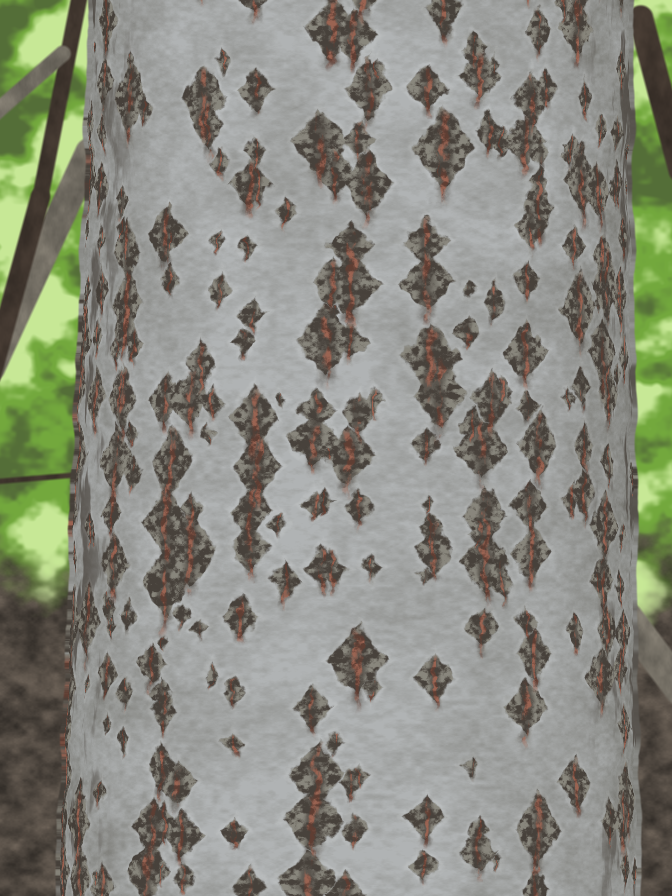
Give the GLSL for this texture, as a Shadertoy shader.

```glsl
// A pale tree trunk with diamond-shaped bark scars, in front of blurred foliage.
// Jittered cells on an unrolled cylinder place the scars; each has a grainy
// body and a rusty vertical crack. Noise paints the leaves and the litter.

const vec3 BARK_LIGHT  = vec3(0.665, 0.675, 0.675);
const vec3 BARK_SHADE  = vec3(0.49, 0.49, 0.47);
const vec3 SCAR_DARK   = vec3(0.26, 0.235, 0.21);
const vec3 SCAR_GRAIN  = vec3(0.53, 0.52, 0.48);
const vec3 RUST        = vec3(0.52, 0.32, 0.26);
const vec3 LEAF_BRIGHT = vec3(0.78, 0.91, 0.59);
const vec3 LEAF_MID    = vec3(0.45, 0.66, 0.24);
const vec3 LEAF_DARK   = vec3(0.33, 0.43, 0.22);
const vec3 LITTER      = vec3(0.31, 0.28, 0.25);
const vec3 TWIG        = vec3(0.25, 0.21, 0.18);
const vec3 LIMB        = vec3(0.45, 0.43, 0.39);

const vec2  BIG_CELL   = vec2(0.064, 0.060);
const vec2  SMALL_CELL = vec2(0.050, 0.054);
const float BIG_SIZE   = 0.035;
const float SMALL_SIZE = 0.017;

vec4 hash4(vec2 p) {
    vec4 q = fract(p.xyxy * vec4(0.1031, 0.1030, 0.0973, 0.1099));
    q += dot(q, q.wzxy + 33.33);
    return fract((q.xxyz + q.yzzw) * q.zywx);
}

float noise(vec2 p) {
    vec2 i = floor(p), f = fract(p);
    f = f * f * (3.0 - 2.0 * f);
    float low  = mix(hash4(i).x, hash4(i + vec2(1, 0)).x, f.x);
    float high = mix(hash4(i + vec2(0, 1)).x, hash4(i + vec2(1, 1)).x, f.x);
    return mix(low, high, f.y);
}

float fbm(vec2 p) {
    float sum = 0.0, amp = 0.53;
    for (int i = 0; i < 4; i++) {
        sum += amp * noise(p);
        p = p * 2.03 + 17.1;
        amp *= 0.5;
    }
    return sum;
}

// One layer of scars: x = distance to the diamonds, y = crack, z = dark halo
vec3 scarLayer(vec2 s, vec2 cell, float size, float density, float seed) {
    vec3 result = vec3(1.0, 0.0, 0.0);
    float wiggle = (noise(vec2(s.x * 20.0, s.y * 90.0)) - 0.5) * 0.005;
    for (int j = -1; j <= 1; j++)
    for (int i = -1; i <= 1; i++) {
        vec2 id = floor(s / cell) + vec2(i, j);
        vec4 h = hash4(id + seed);
        float chain = noise(vec2(id.x * 7.3, id.y * 0.4) + seed);
        if (h.x > density * mix(0.45, 1.4, chain)) continue;
        float column = hash4(vec2(id.x, seed)).y - 0.5;
        vec2 jitter = vec2(column * 0.45 + (h.y - 0.5) * 0.35, (h.z - 0.5) * 0.7);
        vec2 q = s - (id + 0.5 + jitter) * cell;
        float w = size * mix(0.36, 1.0, h.w);
        float tall = w * mix(1.0, 1.4, h.y);
        float d = (abs(q.x) / w + abs(q.y) / tall - 1.0) * w * 0.72;
        result.x = min(result.x, d);
        float span = smoothstep(-1.45, -0.9, q.y / tall) * (1.0 - smoothstep(0.6, 1.0, q.y / tall));
        float across = abs(q.x + wiggle);
        result.y = max(result.y, span * (1.0 - smoothstep(0.05, 0.15, across / w)));
        result.z = max(result.z, span * (1.0 - smoothstep(0.08, 0.42, across / w)));
    }
    return result;
}

// Tapered limb painted over a colour, lit along one side
vec3 limb(vec3 col, vec2 p, vec2 a, vec2 b, float radius, vec3 tint) {
    vec2 ab = b - a;
    float d = length(p - a - ab * clamp(dot(p - a, ab) / dot(ab, ab), 0.0, 1.0));
    float tone = 0.75 + 0.5 * fbm(p * vec2(70.0, 45.0));
    return mix(col, tint * tone, 1.0 - smoothstep(radius - 0.002, radius + 0.002, d));
}

vec3 background(vec2 p) {
    float n = fbm(p * vec2(17.0, 20.0) + 4.0);
    vec3 leaves = mix(LEAF_DARK, LEAF_MID, smoothstep(0.32, 0.48, n));
    leaves = mix(leaves, LEAF_BRIGHT, smoothstep(0.49, 0.64, n + 0.12 * (p.y - 0.7)));
    vec3 ground = LITTER * (0.5 + fbm(p * vec2(55.0, 70.0)));
    vec3 col = mix(ground, leaves, smoothstep(0.31, 0.43, p.y + (n - 0.5) * 0.25));
    col = limb(col, p, vec2(0.10, 0.83), vec2(-0.01, 0.59), 0.016, LIMB);
    col = limb(col, p, vec2(0.09, 1.01), vec2(0.045, 0.78), 0.009, TWIG);
    col = limb(col, p, vec2(0.045, 0.78), vec2(-0.01, 0.58), 0.011, TWIG);
    col = limb(col, p, vec2(0.07, 0.94), vec2(-0.01, 0.87), 0.009, LIMB);
    col = limb(col, p, vec2(-0.01, 0.462), vec2(0.085, 0.47), 0.003, TWIG);
    col = limb(col, p, vec2(0.715, 0.98), vec2(0.76, 0.81), 0.014, TWIG);
    return limb(col, p, vec2(0.70, 0.31), vec2(0.76, 0.23), 0.018, LIMB);
}

vec3 bark(vec2 s, float t) {
    // Smooth skin: round shading, soft mottling and fine horizontal grain
    float light = 0.93 - 0.65 * pow(abs(t), 3.5) - 0.06 * t;
    light += (fbm(s * vec2(13.0, 19.0)) - 0.5) * 0.75;
    light += (fbm(s * vec2(95.0, 190.0)) - 0.5) * 0.65;
    vec3 col = mix(BARK_SHADE, BARK_LIGHT, clamp(light, -0.4, 1.15));
    float furrow = smoothstep(0.52, 0.68, fbm(s * vec2(45.0, 16.0)));
    col = mix(col, SCAR_DARK, 0.7 * furrow * smoothstep(0.78, 0.98, abs(t)));

    // Ragged diamonds
    vec2 warp = vec2(fbm(s * 75.0), fbm(s * 75.0 + 31.0)) - 0.5;
    vec2 q = s + warp * 0.013;
    vec3 big = scarLayer(q, BIG_CELL, BIG_SIZE, 0.72, 11.0);
    vec3 small = scarLayer(q, SMALL_CELL, SMALL_SIZE, 0.38, 73.0);
    float d = min(big.x, small.x);
    vec2 core = max(big.yz, small.yz);
    float rim = smoothstep(0.0, 0.002, d) * (1.0 - smoothstep(0.002, 0.007, d));
    col += 0.035 * rim;

    float grain = smoothstep(0.34, 0.68, fbm(s * vec2(150.0, 190.0) + 9.0));
    vec3 scar = mix(SCAR_DARK, SCAR_GRAIN, grain * (1.0 - 0.7 * core.y));
    float body = 1.0 - smoothstep(-0.0015, 0.0015, d);
    col = mix(col, scar, max(body * 0.95, core.y * 0.55));
    float rust = core.x * smoothstep(0.28, 0.55, fbm(s * vec2(110.0, 60.0)));
    return mix(col, RUST * (0.75 + 0.5 * grain), rust * 0.85);
}

void mainImage(out vec4 fragColor, in vec2 fragCoord) {
    vec2 p = fragCoord / iResolution.y;
    float rough = (fbm(vec2(p.y * 22.0, 3.0)) - 0.5) * 0.008;
    float left = mix(0.062, 0.100, p.y) + rough;
    float right = mix(0.715, 0.706, p.y) - rough;
    float radius = 0.5 * (right - left);
    float t = (p.x - 0.5 * (left + right)) / radius;
    vec2 surface = vec2(asin(clamp(t, -0.985, 0.985)) * 0.31 + 2.0, p.y + 2.0);
    float soft = 0.0007 + 0.7 / iResolution.y;
    float trunk = 1.0 - smoothstep(-soft, soft, (abs(t) - 1.0) * radius);
    vec3 col = mix(background(p), bark(surface, t), trunk);
    fragColor = vec4(clamp(col, 0.0, 1.0), 1.0);
}
```
